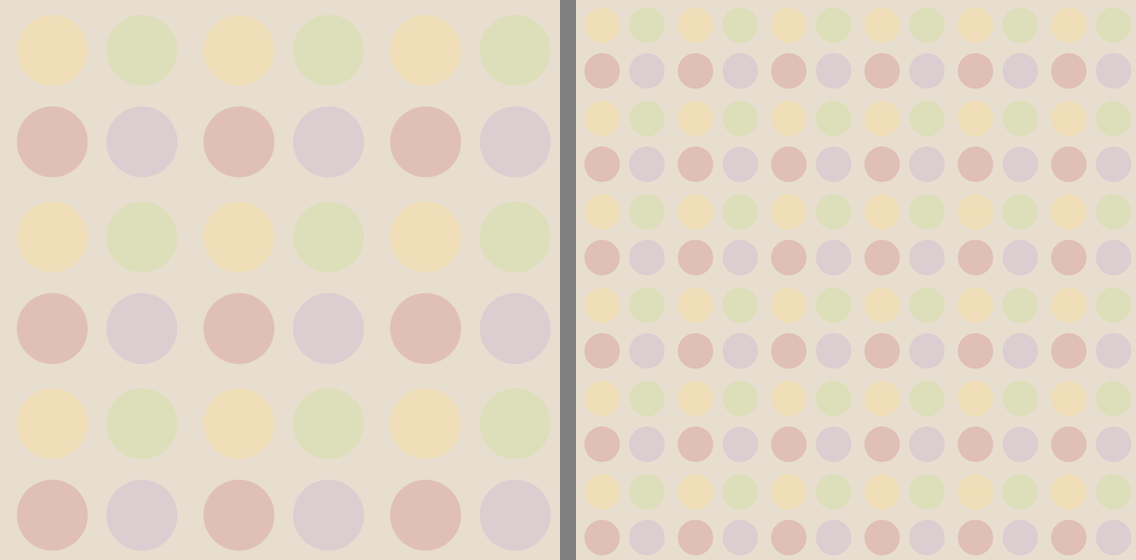
Left: one tile. Right: repeated 2 by 2.
Reproduce this pattern procedurally as a WebGL 1 fragment shader.

```glsl
precision highp float;
// Pastel dots in four colours on warm cream, in a 3 by 3 grid of two-by-two groups.

uniform vec2 u_resolution;

// Colour of a dot, chosen by its column and row (0 or 1) within the group.
vec3 dotColor(vec2 slot) {
  vec3 lower = mix(vec3(0.878, 0.749, 0.714), vec3(0.861, 0.802, 0.816), slot.x);
  vec3 upper = mix(vec3(0.934, 0.866, 0.714), vec3(0.866, 0.871, 0.729), slot.x);
  return mix(lower, upper, slot.y);
}

void main() {
  vec2 group = fract(3.0 * gl_FragCoord.xy / u_resolution);
  float pixel = 3.0 / min(u_resolution.x, u_resolution.y);

  // Each quadrant of the group holds one slightly off-centre dot.
  vec2 slot = step(0.5, group);
  vec2 center = mix(vec2(0.280, 0.240), vec2(0.760, 0.730), slot);
  float edge = length(group - center) - 0.190;

  float coverage = 1.0 - smoothstep(-0.75 * pixel, 0.75 * pixel, edge);
  vec3 color = mix(vec3(0.908, 0.871, 0.816), dotColor(slot), coverage);
  gl_FragColor = vec4(color, 1.0);
}
```
